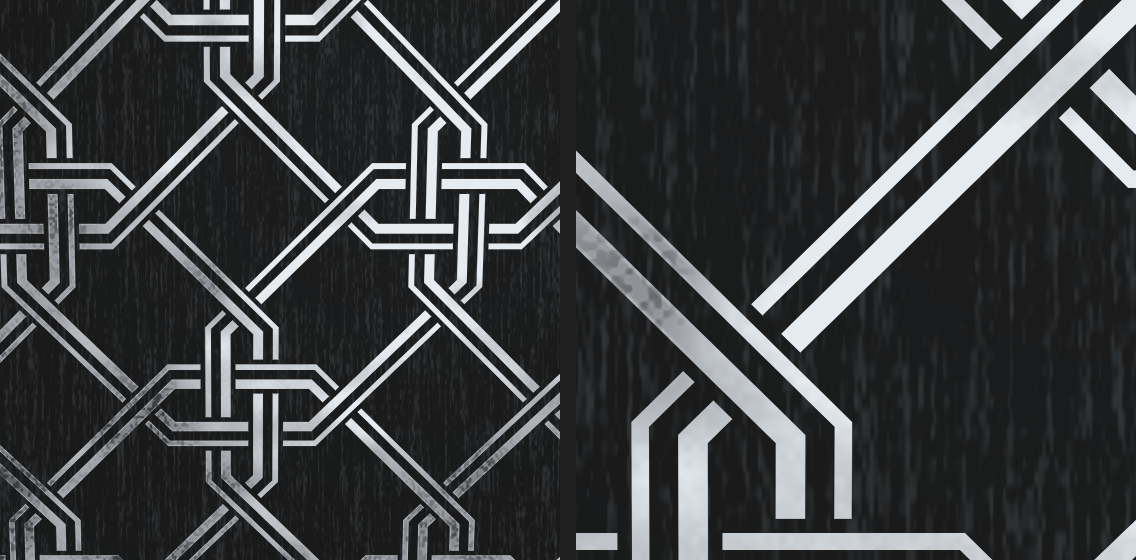
Left, the full canvas; right, a detail of the centre.
Reproduce this pattern procedurally as a WebGL 2 fragment shader.

```glsl
#version 300 es
precision highp float;

uniform vec2 u_resolution;
out vec4 fragColor;

const vec2 KNOT_CENTER = vec2(0.432, 0.276);
const vec2 HALF_PERIOD = vec2(0.3574, 0.346);
const float TILT = 0.0263;
const vec2 STRAP_INSET = vec2(0.119, 0.148);  // upright, level straps
const vec2 THIN_LINE = vec2(0.034, 0.063);
const vec2 THICK_LINE = vec2(-0.063, -0.014);
const float CLEARANCE = 0.087;

const vec3 CHARCOAL = vec3(0.095, 0.096, 0.098);
const vec3 SLATE = vec3(0.19, 0.205, 0.215);
const vec3 DARK_FOIL = vec3(0.23, 0.24, 0.25);
const vec3 BRIGHT_FOIL = vec3(0.90, 0.92, 0.94);

float hash(vec2 p) {
    vec3 q = fract(p.xyx * 0.1031);
    q += dot(q, q.yzx + 33.33);
    return fract((q.x + q.y) * q.z);
}

float noise(vec2 p) {
    vec2 i = floor(p), f = fract(p);
    f = f * f * (3.0 - 2.0 * f);
    float low = mix(hash(i), hash(i + vec2(1, 0)), f.x);
    float high = mix(hash(i + vec2(0, 1)), hash(i + vec2(1, 1)), f.x);
    return mix(low, high, f.y);
}

// Canvas to lattice units, y downward, with a slight perspective
vec2 toLattice(vec2 pos) {
    vec2 p = (pos - KNOT_CENTER) / HALF_PERIOD * vec2(1, -1);
    return p / (1.0 - TILT * p.y);
}

// Fold into the diamond cell around the nearest knot
vec2 foldCell(vec2 p) {
    vec2 diagonal = mod(vec2(p.x + p.y, p.x - p.y) + 1.0, 2.0) - 1.0;
    return 0.5 * vec2(diagonal.x + diagonal.y, diagonal.x - diagonal.y);
}

// Signed offset from a strap's centre path, with mitred bends
float strapOffset(vec2 p, float inset) {
    return max(p.x - inset, (p.x + abs(p.y) - 0.5) * 0.78);
}

// Depth inside a stripe spanning a range of offsets
float stripeDepth(float offset, vec2 range) {
    return min(offset - range.x, range.y - offset);
}

// Depth inside the four interlaced straps of a knot
float knotDepth(vec2 p, vec2 inset) {
    float depth = -1.0;
    for (int i = 0; i < 4; i++) {
        float offset = strapOffset(p, inset.x);
        float stripes = max(stripeDepth(offset, THIN_LINE),
                            stripeDepth(offset, THICK_LINE));
        // Cut away where a neighbouring or opposite strap passes over
        float side = abs(strapOffset(vec2(-p.y, p.x), inset.y));
        float opposite = p.y > 0.0 ? abs(strapOffset(-p, inset.x)) : 1.0;
        stripes = min(stripes, min(side, opposite) - CLEARANCE);
        depth = max(depth, stripes);
        p = vec2(p.y, -p.x);
        inset = inset.yx;
    }
    return depth;
}

// Dark ground with fine upright threads
vec3 ground(vec2 pos, float glow) {
    float threads = noise(pos * vec2(260, 14));
    float grain = noise(pos * vec2(420, 110) + 37.0);
    float weave = smoothstep(0.45, 0.95, 0.55 * threads + 0.45 * grain);
    return mix(CHARCOAL, SLATE, weave * 0.9 + 0.13 * glow);
}

// Foil with broad reflections, worn specks and a lit rim
vec3 foil(vec2 pos, float glow, float depth) {
    float sheen = noise(pos * 8.0 + 4.0) * 0.65 + noise(pos * 21.0) * 0.35;
    float tone = 0.36 + 0.85 * glow + 0.75 * (sheen - 0.5);
    float specks = noise(pos * vec2(230, 200) + 11.0);
    float worn = smoothstep(0.75, 0.35, tone);
    tone -= worn * 0.4 * smoothstep(0.35, 0.8, specks);
    tone += worn * 0.3 * (1.0 - smoothstep(0.002, 0.009, depth));
    tone += 0.06 * (specks - 0.5);
    return mix(DARK_FOIL, BRIGHT_FOIL, clamp(tone, 0.0, 1.0));
}

void main() {
    vec2 pos = gl_FragCoord.xy / u_resolution;
    float pixel = 1.0 / (0.35 * min(u_resolution.x, u_resolution.y));

    // Light falls from the upper right
    vec2 toLight = pos - vec2(0.73, 0.77);
    float glow = exp(-3.0 * dot(toLight, toLight));

    float depth = knotDepth(foldCell(toLattice(pos)), STRAP_INSET);
    float coverage = clamp(0.5 + depth / pixel, 0.0, 1.0);
    vec3 color = mix(ground(pos, glow), foil(pos, glow, depth), coverage);
    fragColor = vec4(color, 1.0);
}
```
